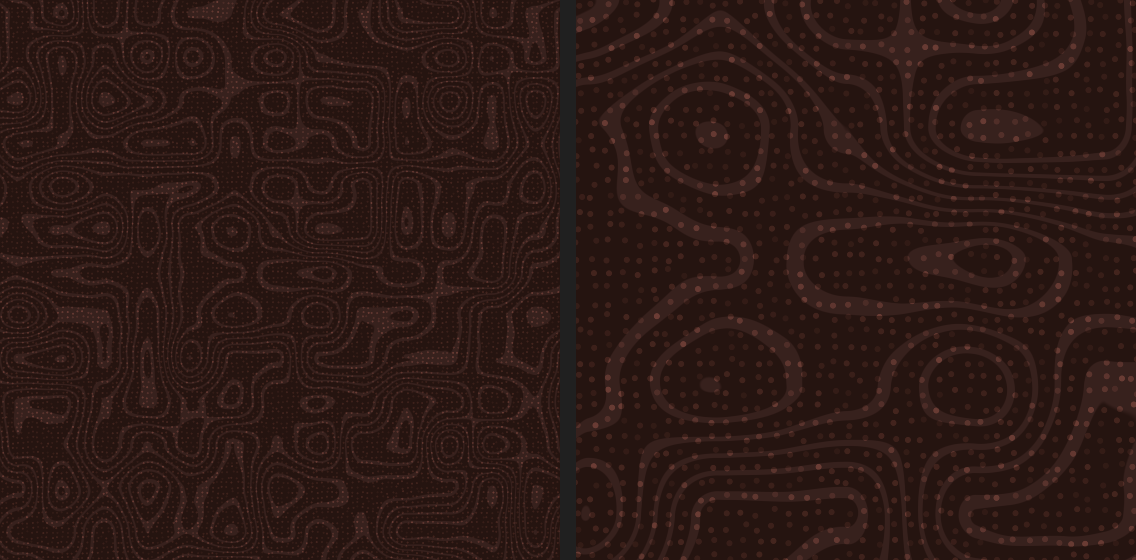
Left: the whole. Right: its middle third, enlarged.
Write a Shadertoy shader that draws this pattern.

```glsl
const vec3 SOIL = vec3(0.145, 0.078, 0.062);
const vec3 VEIN = vec3(0.216, 0.128, 0.114);
const vec3 SPECK = vec3(0.145, 0.078, 0.066);

float hash(vec2 p) {
    return fract(sin(dot(p, vec2(127.1, 311.7))) * 43758.5453);
}

// Smooth value noise with its extremes on the lattice points
float valueNoise(vec2 p) {
    vec2 cell = floor(p);
    vec2 f = fract(p);
    vec2 blend = f * f * (3.0 - 2.0 * f);
    float low = mix(hash(cell), hash(cell + vec2(1.0, 0.0)), blend.x);
    float high = mix(hash(cell + vec2(0.0, 1.0)), hash(cell + vec2(1.0, 1.0)), blend.x);
    return mix(low, high, blend.y);
}

// Terrain height: broad hills plus a faint wobble
float terrain(vec2 p) {
    return valueNoise(p) + 0.05 * valueNoise(p * 2.3 + 17.0);
}

// Bands of equal height, wide where the terrain is flat
float contourBands(float height, float levels, float share) {
    float level = height * levels;
    float edge = clamp(fwidth(level) * 0.6, 0.01, 0.25);
    float fromLine = abs(fract(level) - 0.5);
    return 1.0 - smoothstep(share * 0.5 - edge, share * 0.5 + edge, fromLine);
}

// One jittered dot of random strength in each grid cell
float specks(vec2 p, float radius, float pixel) {
    vec2 cell = floor(p);
    vec2 jitter = vec2(hash(cell + 3.7), hash(cell + 41.3)) - 0.5;
    float d = length(fract(p) - 0.5 - jitter * 0.5);
    float strength = mix(0.4, 1.15, hash(cell + 89.1));
    return strength * (1.0 - smoothstep(radius - pixel * 0.5, radius + pixel * 0.5, d));
}

void mainImage(out vec4 fragColor, in vec2 fragCoord) {
    float size = min(iResolution.x, iResolution.y);
    vec2 uv = fragCoord / size;

    // Contour lines
    float height = terrain(uv * 13.0 + vec2(0.57, 0.33));
    float band = contourBands(height, 8.0, 0.27);
    vec3 color = mix(SOIL, VEIN, band);

    // Fine specks, stronger on the lines
    float density = 112.0;
    float dots = specks(uv * density, 0.2, density / size);
    color += SPECK * dots * mix(0.75, 1.25, band);

    fragColor = vec4(color, 1.0);
}
```
